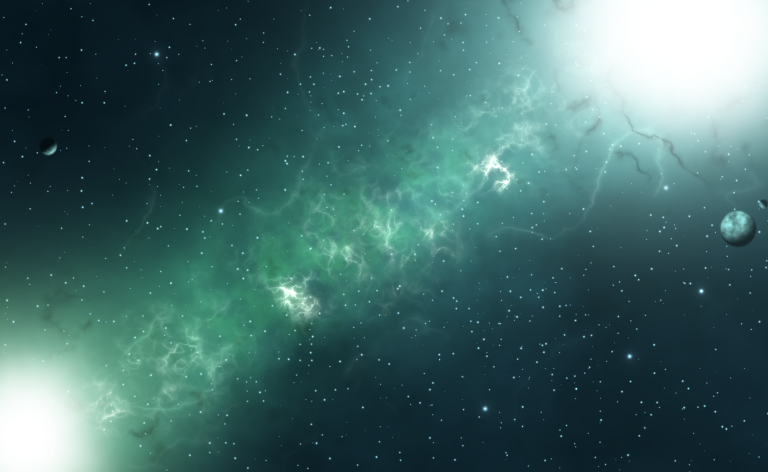
Reproduce this background procedurally as a Shadertoy shader.

```glsl
const vec3 NIGHT = vec3(0.025, 0.085, 0.115);
const vec3 NIGHT_BLUE = vec3(0.055, 0.145, 0.185);
const vec3 BAND_GREEN = vec3(0.13, 0.35, 0.24);
const vec3 BAND_TEAL = vec3(0.17, 0.41, 0.38);
const vec3 HEART_GREEN = vec3(0.07, 0.22, 0.04);
const vec3 MINT = vec3(0.48, 0.78, 0.56);
const vec3 ICE = vec3(0.58, 0.82, 0.80);
const vec3 LACE_COLOR = vec3(0.76, 0.90, 0.77);
const vec3 STAR_COLOR = vec3(0.60, 0.86, 0.96);
const vec2 SUN_LEFT = vec2(0.05, 0.07);
const vec2 SUN_RIGHT = vec2(1.44, 0.94);
const float STAR_RADIUS = 0.0020;

// Bright knots of gas: centre and radius
const vec3 KNOTS[9] = vec3[9](
    vec3(0.617, 0.377, 0.030), vec3(0.655, 0.345, 0.026), vec3(0.780, 0.490, 0.120),
    vec3(0.930, 0.506, 0.045), vec3(1.021, 0.660, 0.030), vec3(1.068, 0.628, 0.026),
    vec3(1.100, 0.755, 0.090), vec3(0.372, 0.213, 0.095), vec3(0.223, 0.143, 0.050));

// Larger foreground stars
const vec2 BEACONS[6] = vec2[6](
    vec2(1.028, 0.134), vec2(1.486, 0.383), vec2(1.411, 0.602),
    vec2(0.332, 0.885), vec2(0.468, 0.553), vec2(1.334, 0.245));

vec2 hash2(vec2 p) {
    vec3 q = fract(p.xyx * vec3(0.1031, 0.1030, 0.0973));
    q += dot(q, q.yzx + 33.33);
    return fract((q.xx + q.yz) * q.zy);
}

float gradientNoise(vec2 p) {
    vec2 i = floor(p), f = fract(p);
    vec2 u = f * f * f * (f * (f * 6.0 - 15.0) + 10.0);
    vec2 e = vec2(0.0, 1.0);
    float a = dot(hash2(i) * 2.0 - 1.0, f);
    float b = dot(hash2(i + e.yx) * 2.0 - 1.0, f - e.yx);
    float c = dot(hash2(i + e) * 2.0 - 1.0, f - e);
    float d = dot(hash2(i + 1.0) * 2.0 - 1.0, f - 1.0);
    return mix(mix(a, b, u.x), mix(c, d, u.x), u.y);
}

float fbm(vec2 p) {
    float sum = 0.0, amp = 0.6;
    for (int i = 0; i < 5; i++) {
        sum += amp * gradientNoise(p);
        p = mat2(1.6, 1.2, -1.2, 1.6) * p + 17.0;
        amp *= 0.5;
    }
    return sum;
}

// Thin threads along the zero lines of warped noise
float threads(vec2 p, float sharpness) {
    p += 0.7 * vec2(fbm(p * 1.3 + 5.0), fbm(p * 1.3 + 41.0));
    return exp(-sharpness * abs(gradientNoise(p)));
}

vec3 screenBlend(vec3 base, vec3 light) {
    return 1.0 - (1.0 - base) * (1.0 - clamp(light, 0.0, 1.0));
}

float bell(float x) { return exp(-x * x); }

float starField(vec2 p, float cells, float density) {
    vec2 id = floor(p * cells);
    vec2 rnd = hash2(id + cells), pos = 0.2 + 0.6 * hash2(id + 71.0);
    float r = length(fract(p * cells) - pos) / cells;
    return bell(r / (STAR_RADIUS * (0.5 + 0.6 * rnd.y))) * step(rnd.x, density) * (0.25 + 0.75 * rnd.y);
}

vec3 addPlanet(vec3 sky, vec2 p, vec2 centre, float radius, vec3 light) {
    vec2 q = (p - centre) / radius;
    float edge = 1.5 / (iResolution.y * radius);
    float disk = 1.0 - smoothstep(1.0 - edge, 1.0 + edge, length(q));
    vec3 normal = vec3(q, sqrt(max(0.0, 1.0 - dot(q, q))));
    float lit = smoothstep(-0.1, 0.9, dot(normal, normalize(light)));
    vec3 ground = vec3(0.48, 0.74, 0.73) * (1.0 + 0.9 * fbm(q * 2.2 + 9.0));
    return mix(sky, mix(sky * 0.55, ground, lit), disk);
}

void mainImage(out vec4 fragColor, in vec2 fragCoord) {
    vec2 p = fragCoord / iResolution.y;
    vec2 axis = normalize(SUN_RIGHT - SUN_LEFT);
    vec2 rel = p - SUN_LEFT;
    float along = dot(rel, axis), across = dot(rel, vec2(-axis.y, axis.x));
    float cloud = fbm(p * 3.5 + 0.5 * fbm(p * 2.0)), grain = fbm(p * 11.0 + 30.0);

    // Night sky and the diagonal band of gas
    vec3 col = mix(NIGHT, NIGHT_BLUE, clamp(0.45 + 1.3 * cloud + 0.25 * (p.x - p.y), 0.0, 1.0));
    float width = across > 0.0 ? mix(0.20, 0.39, p.x / 1.3) : mix(0.19, 0.27, p.x / 1.6);
    float band = bell((across + 0.08 * cloud) / width) * (1.0 + 0.7 * cloud + 0.4 * grain);
    col = screenBlend(col, band * mix(BAND_GREEN, BAND_TEAL, smoothstep(0.3, 1.0, p.x)));
    float heart = bell((along - 0.82) / 0.34) * bell((across + 0.01) / 0.10);
    col += HEART_GREEN * heart * clamp(0.4 + 2.2 * grain, 0.0, 1.0);
    col *= 1.0 - 0.5 * band * smoothstep(0.10, 0.45, grain - 0.3 * cloud);

    // Halos around both suns
    float leftDist = length(rel * vec2(1.0, 0.88)) + 0.06 * cloud;
    float rightDist = length((p - SUN_RIGHT) * vec2(0.85, 1.0)) + 0.06 * cloud;
    col = screenBlend(col, MINT * 0.95 * bell(leftDist / 0.27));
    col = screenBlend(col, ICE * (bell(rightDist / 0.32) + 0.16 * bell(rightDist / 0.58)));

    // Dark veins and faint wisps
    float veins = threads(p * 9.0 + 3.0, 16.0) * smoothstep(-0.1, 0.3, cloud + grain);
    col *= 1.0 - 0.28 * veins * (bell((rightDist - 0.27) / 0.10) + bell((leftDist - 0.23) / 0.08));
    float wisps = threads(p * 3.2 + 12.0, 45.0) * smoothstep(0.0, 0.35, fbm(p * 4.0 + 60.0) + 0.1);
    col += 0.16 * LACE_COLOR * wisps * bell(across / 0.36);

    // Lacy bright knots
    float knots = 0.0;
    for (int i = 0; i < 9; i++) {
        float r = length(p - KNOTS[i].xy) + 0.025 * grain;
        knots += bell(r / KNOTS[i].z) * clamp(0.035 / KNOTS[i].z, 0.42, 1.2);
    }
    float lace = threads(p * 17.0, 13.0) + 0.7 * threads(p * 34.0 + 8.0, 10.0);
    float patches = smoothstep(-0.15, 0.25, fbm(p * 14.0 + 80.0));
    col = screenBlend(col, LACE_COLOR * knots * (0.12 + lace * (0.25 + 0.75 * patches)));
    col += 0.10 * LACE_COLOR * lace * patches * bell(across / 0.11) * smoothstep(0.15, 0.4, along);

    // Blown-out sun cores
    col = mix(col, vec3(1.0), exp(-pow(max(leftDist, 0.0) / 0.155, 3.0)));
    col = mix(col, vec3(1.0), exp(-pow(max(rightDist, 0.0) / 0.235, 4.0)));

    // Stars, denser in two blue drifts
    float drifts = bell(length(p - vec2(0.73, 0.77)) / 0.12) + bell(length(p - vec2(1.15, 0.31)) / 0.16);
    float stars = 0.0;
    for (int i = 0; i < 3; i++) {
        stars += starField(p + float(i) * 3.7, 24.0 + 19.0 * float(i), 0.10 + 0.16 * drifts);
    }
    for (int i = 0; i < 6; i++) {
        float r = length(p - BEACONS[i]);
        stars += bell(r / 0.0042) + 0.20 * exp(-r / 0.008);
    }
    col = screenBlend(col, STAR_COLOR * stars);
    col += vec3(0.02, 0.06, 0.09) * drifts * max(0.0, grain + 0.1);

    // Planet and two crescent moons
    col = addPlanet(col, p, vec2(1.564, 0.515), 0.038, vec3(-0.35, 0.60, 0.65));
    col = addPlanet(col, p, vec2(0.102, 0.690), 0.018, vec3(0.55, -0.75, -0.10));
    col = addPlanet(col, p, vec2(1.618, 0.568), 0.009, vec3(-0.60, -0.50, 0.10));
    fragColor = vec4(clamp(col, 0.0, 1.0), 1.0);
}
```
